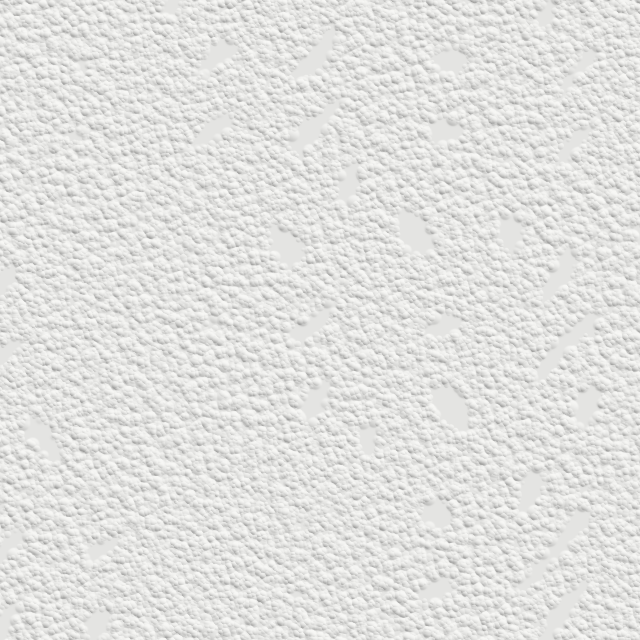
Write a three.js fragment shader that draws this texture.

```glsl
varying vec2 vUv;

#define COARSE_CELLS 66.0
#define FINE_CELLS 128.0
#define COARSE_RELIEF 0.76
#define FINE_RELIEF 0.6
#define BLEND_SHARPNESS 11.0
#define BARE_LEVEL 1.8
#define BASE_TONE 0.893
#define LIGHT_GAIN 0.085
#define SHADOW_BIAS 0.024
#define TINT vec3(1.0, 1.0, 0.991)
#define LIGHT_DIR vec2(0.42, 0.91)

vec3 hash3(vec2 p) {
  vec3 q = vec3(dot(p, vec2(127.1, 311.7)),
                dot(p, vec2(269.5, 183.3)),
                dot(p, vec2(419.2, 371.9)));
  return fract(sin(q) * 43758.545);
}

mat2 rotation(float angle) {
  float c = cos(angle), s = sin(angle);
  return mat2(c, s, -s, c);
}

// Warped layered sines: 1 where plaster grains cover the wall, 0 on bare patches
float grainCover(vec2 p) {
  vec2 q = p + 0.04 * sin(p.yx * vec2(17.0, 21.0) + vec2(1.3, 4.1));
  float waves = sin(dot(q, vec2(35.0, 17.0)) + 0.7)
              + sin(dot(q, vec2(-23.0, 43.0)) + 2.9)
              + sin(dot(q, vec2(52.0, -29.0)) + 5.2);
  return 1.0 - smoothstep(BARE_LEVEL - 0.15, BARE_LEVEL + 0.15, waves);
}

// Outward slope of scattered round grains, softly merged with a flat floor
vec2 grainSlope(vec2 uv, float cells, float angle, float seed) {
  mat2 turn = rotation(angle);
  vec2 p = turn * uv * cells;
  vec2 cell = floor(p);
  vec2 slope = vec2(0.0);
  float total = 1.0;
  for (int y = -1; y <= 1; y++) {
    for (int x = -1; x <= 1; x++) {
      vec2 id = cell + vec2(float(x), float(y));
      vec3 rnd = hash3(id + seed);
      vec2 center = id + rnd.xy;
      vec2 offset = p - center;
      float radius = mix(0.36, 0.78, rnd.z);
      float height = radius - dot(offset, offset) / radius;
      float weight = exp(BLEND_SHARPNESS * height) * grainCover(center * turn / cells);
      slope += weight * 2.0 * offset / radius;
      total += weight;
    }
  }
  return (slope / total) * turn;
}

void main() {
  // Two grain sizes whose balance drifts slowly over the wall
  float drift = 0.1 * sin(vUv.x * 9.0 + 2.0 * sin(vUv.y * 8.0 + 1.0));
  vec2 slope = COARSE_RELIEF * (1.0 + drift) * grainSlope(vUv, COARSE_CELLS, -0.4, 3.0)
             + FINE_RELIEF * (1.0 - drift) * grainSlope(vUv, FINE_CELLS, 0.7, 41.0);

  // Raking light with shadows deeper than highlights
  float lit = dot(slope, LIGHT_DIR);
  float tone = BASE_TONE + LIGHT_GAIN * lit - SHADOW_BIAS * lit * lit;
  gl_FragColor = vec4(TINT * clamp(tone, 0.62, 0.975), 1.0);
}
```
